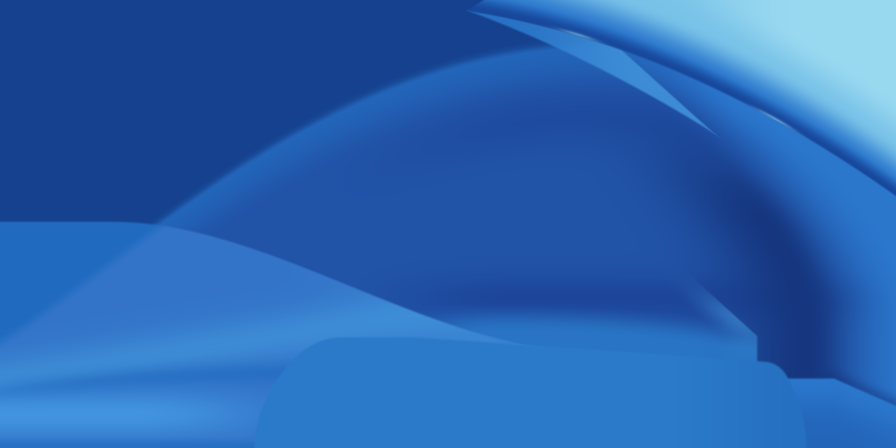
A WebGL 1 fragment shader for this background:

```glsl
precision highp float;
// Abstract blue background: a translucent arch, a hill, a rounded plate and a glossy ribbon.
uniform vec2 u_resolution;

const float EDGE = 0.004;                      // half width of a crisp edge
const vec2 TIP = vec2(1.042, 0.977);           // where ribbon and blade start
const vec3 NAVY = vec3(0.082, 0.255, 0.555);
const vec3 SHADOW = vec3(0.085, 0.215, 0.50);
const vec3 ARCH_BLUE = vec3(0.128, 0.325, 0.655);
const vec3 ARCH_DARK = vec3(0.112, 0.275, 0.605);
const vec3 RIM_BLUE = vec3(0.135, 0.395, 0.725);
const vec3 BAND_BLUE = vec3(0.165, 0.465, 0.80);
const vec3 HILL_BLUE = vec3(0.125, 0.42, 0.75);
const vec3 HILL_OVERLAP = vec3(0.20, 0.455, 0.785);
const vec3 PLATE_BLUE = vec3(0.165, 0.48, 0.79);
const vec3 SKY = vec3(0.25, 0.57, 0.85);
const vec3 AQUA = vec3(0.47, 0.76, 0.91);
const vec3 PALE = vec3(0.60, 0.85, 0.94);

// Coverage of the side where d is positive.
float fill(float d) { return smoothstep(-EDGE, EDGE, d); }

float bell(float d, float width) { return exp(-d * d / (width * width)); }

// Smooth maximum, rounds the corner between two boundaries.
float softMax(float a, float b, float k) {
  float h = max(k - abs(a - b), 0.0) / k;
  return max(a, b) + 0.25 * h * h * k;
}

float archTop(float x) {
  float d = 1.35 - x;
  float d2 = d * d;
  return 0.90 - d2 * (0.42 - 0.018 * d2 * d2);
}

float hillTop(float x) { return 0.505 - 0.29 * smoothstep(0.25, 1.32, x); }

float ribbonEdge(float x) {
  float t = x - TIP.x;
  return TIP.y - t * (0.155 + 0.29 * t);
}

float bladeEdge(float x) {
  float t = x - TIP.x;
  return TIP.y - t * (0.37 + 0.23 * t);
}

// Arch interior with its rim, curved shadow and the bright band on the right.
vec3 archColor(vec2 p) {
  float depth = archTop(p.x) - p.y;
  vec3 c = mix(RIM_BLUE, ARCH_BLUE, smoothstep(0.0, 0.13, depth));
  c = mix(c, ARCH_DARK, 0.6 * bell(depth - 0.16, 0.06) * smoothstep(0.7, 1.2, p.x));
  c = mix(c, ARCH_DARK, bell(p.y - 0.335, 0.05) * smoothstep(0.75, 1.15, p.x));
  float rise = max(p.y - 0.25, 0.0);
  float side = p.x - 1.80 + 1.4 * rise * rise;
  float lower = smoothstep(0.78, 0.50, p.y);
  c = mix(c, SHADOW, bell(side, mix(0.09, 0.15, step(side, 0.0))) * lower);
  return mix(c, BAND_BLUE, smoothstep(0.02, 0.24, side) * smoothstep(1.3, 1.65, p.x));
}

// Glow behind the plate, closed on the right by a short glint.
vec3 addGlow(vec3 c, vec2 p) {
  float top = 0.302 - 0.17 * (p.x - 1.15) * (p.x - 1.15);
  float right = 1.69 - 1.1 * max(p.y - 0.25, 0.0);
  float glow = smoothstep(top + 0.025, top - 0.045, p.y) * smoothstep(0.8, 1.1, p.x);
  c = mix(c, PLATE_BLUE, 0.85 * glow * fill(right - p.x));
  float glint = bell(p.y - 0.285, 0.06) * smoothstep(-0.09, 0.0, p.x - right);
  return mix(c, SKY, 0.6 * glint * fill(right - p.x));
}

vec3 hillColor(vec2 p) {
  float arch = archTop(p.x) - p.y;
  vec3 c = mix(HILL_BLUE, HILL_OVERLAP, smoothstep(-0.01, 0.03, arch));
  c = mix(c, SKY, 0.75 * bell(p.y - 0.15 - 0.16 * p.x, 0.055));
  c = mix(c, SKY, 0.5 * smoothstep(0.6, 1.1, p.x));
  float fold = p.y - 0.12 - p.x * (0.15 - 0.12 * p.x);
  c = mix(c, HILL_OVERLAP, smoothstep(0.02, -0.01, fold));
  c = mix(c, HILL_BLUE, 0.6 * bell(fold, 0.025));
  c = mix(c, SKY * 1.04, 0.9 * bell(p.y - 0.075, 0.05) * smoothstep(0.75, 0.3, p.x));
  return mix(c, HILL_BLUE, 0.7 * smoothstep(0.03, 0.0, p.y));
}

vec3 ribbonColor(vec2 p) {
  float s = p.y - ribbonEdge(p.x);
  vec3 c = mix(NAVY * 1.1, BAND_BLUE, smoothstep(0.005, 0.045, s));
  c = mix(c, AQUA, smoothstep(0.025, 0.12, s));
  c = mix(c, PALE, smoothstep(0.10, 0.22, s) * smoothstep(1.4, 1.8, p.x));
  float spark = bell(p.x - 1.29, 0.04) + bell(p.x - 1.73, 0.04);
  return mix(c, PALE, 0.7 * spark * bell(s, 0.005));
}

void main() {
  vec2 p = gl_FragCoord.xy / u_resolution * vec2(2.0, 1.0);

  // Backdrop and arch
  float arch = archTop(p.x) - p.y;
  vec3 color = mix(NAVY, archColor(p), smoothstep(-0.008, 0.008, arch));
  color = mix(color, RIM_BLUE, 0.4 * bell(arch, 0.012));
  color = addGlow(color, p);

  // Lower right panel under a slanted line
  float panel = min(0.155, 0.172 - 0.44 * (p.x - 1.823)) - p.y;
  color = mix(color, SHADOW, 0.5 * bell(panel, 0.02) * smoothstep(1.72, 1.8, p.x));
  vec3 panelColor = mix(RIM_BLUE, BAND_BLUE, bell(panel, 0.07));
  color = mix(color, panelColor, fill(panel) * fill(p.x - 1.70));

  // Hill, then the rounded plate
  color = mix(color, hillColor(p), fill(hillTop(p.x) - p.y) * fill(1.22 - p.x));
  float left = 0.568 + 2.2 * p.y * p.y - p.x;
  float right = p.x - 1.80 + 1.7 * p.y * p.y;
  float top = p.y - 0.247 + 0.07 * max(p.x - 0.93, 0.0);
  float plate = -softMax(softMax(left, top, 0.06), right, 0.03);
  vec3 plateColor = mix(PLATE_BLUE, RIM_BLUE, 0.5 * smoothstep(1.45, 1.8, p.x));
  color = mix(color, plateColor, fill(plate));

  // Blade and ribbon
  float below = ribbonEdge(p.x) - p.y;
  float blade = min(p.y - bladeEdge(p.x), 0.883 - 0.9 * (p.x - 1.393) - p.y);
  vec3 bladeColor = mix(BAND_BLUE, SKY, smoothstep(1.1, 1.45, p.x));
  color = mix(color, bladeColor, 0.9 * fill(min(blade, below)) * fill(p.x - TIP.x));
  float ribbon = min(-below, TIP.y + 0.6 * (p.x - TIP.x) - p.y);
  color = mix(color, ribbonColor(p), fill(ribbon) * fill(p.x - TIP.x));

  gl_FragColor = vec4(color, 1.0);
}
```
